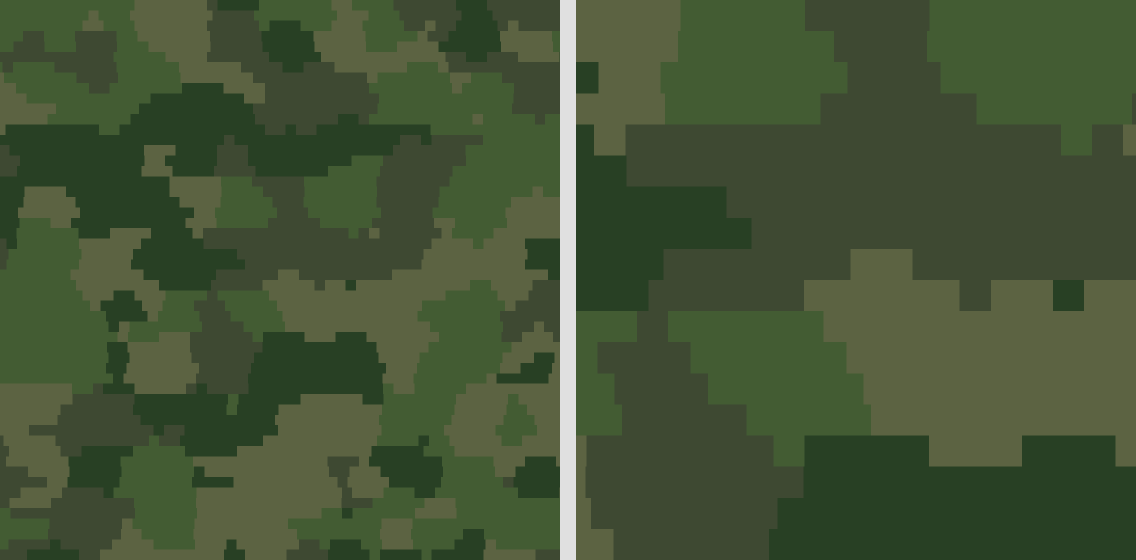
Left: the whole. Right: its middle third, enlarged.
This pattern is drawn by a WebGL 2 fragment shader. Its source:

```glsl
#version 300 es
precision highp float;
// Pixelated woodland camouflage in four muted greens.
// Four independent noise fields compete in every block and the strongest
// one gives its colour; block rows are shifted sideways like loose bricks.

uniform vec2 u_resolution;
out vec4 fragColor;

const vec3 KHAKI  = vec3(0.362, 0.390, 0.258);
const vec3 LEAF   = vec3(0.262, 0.361, 0.200);
const vec3 FOREST = vec3(0.155, 0.252, 0.142);
const vec3 BARK   = vec3(0.243, 0.285, 0.197);

// Integer hash (PCG style): four independent values in 0..1 per lattice point.
vec4 hash4(vec2 cell, uint seed) {
    uvec4 v = uvec4(ivec4(ivec2(cell) + 512, 7, 31)) + seed * uvec4(0u, 0u, 1u, 3u);
    v = v * 1664525u + 1013904223u;
    v += v.yzxy * v.wxyz;
    v ^= v >> 16u;
    v += v.yzxy * v.wxyz;
    return vec4(v >> 8u) / 16777216.0;
}

// Four channels of smooth value noise.
vec4 noise4(vec2 p, uint seed) {
    vec2 i = floor(p), f = fract(p);
    f = f * f * (3.0 - 2.0 * f);
    vec4 low  = mix(hash4(i, seed), hash4(i + vec2(1, 0), seed), f.x);
    vec4 high = mix(hash4(i + vec2(0, 1), seed), hash4(i + vec2(1, 1), seed), f.x);
    return mix(low, high, f.y);
}

// Centre of the block that holds p, with its row shifted at random.
vec2 blockCentre(vec2 p) {
    vec2 grid = p * 54.0;
    float row = floor(grid.y);
    float shift = hash4(vec2(0.0, row), 5u).x * 0.8;
    return vec2(floor(grid.x + shift) + 0.5 - shift, row + 0.5) / 54.0;
}

vec3 camouflage(vec2 p) {
    vec2 c = blockCentre(p);
    // Broad blotches, ragged outlines, and a bias that sets the colour shares.
    vec4 field = noise4(c * vec2(9.0, 10.5) + 0.37, 1u)
               + 0.38 * noise4(c * vec2(20.0, 23.0) + 0.71, 2u)
               + vec4(0.033, 0.0, -0.007, -0.026);

    vec3 colour = KHAKI;
    float best = field.x;
    if (field.y > best) { best = field.y; colour = LEAF; }
    if (field.z > best) { best = field.z; colour = FOREST; }
    if (field.w > best) { colour = BARK; }
    return colour;
}

void main() {
    // Average a 2 x 2 set of samples to smooth the block edges.
    vec3 sum = vec3(0.0);
    for (int k = 0; k < 4; k++) {
        vec2 offset = (vec2(k & 1, k >> 1) - 0.5) * 0.5;
        sum += camouflage((gl_FragCoord.xy + offset) / u_resolution.y);
    }
    fragColor = vec4(sum / 4.0, 1.0);
}
```
